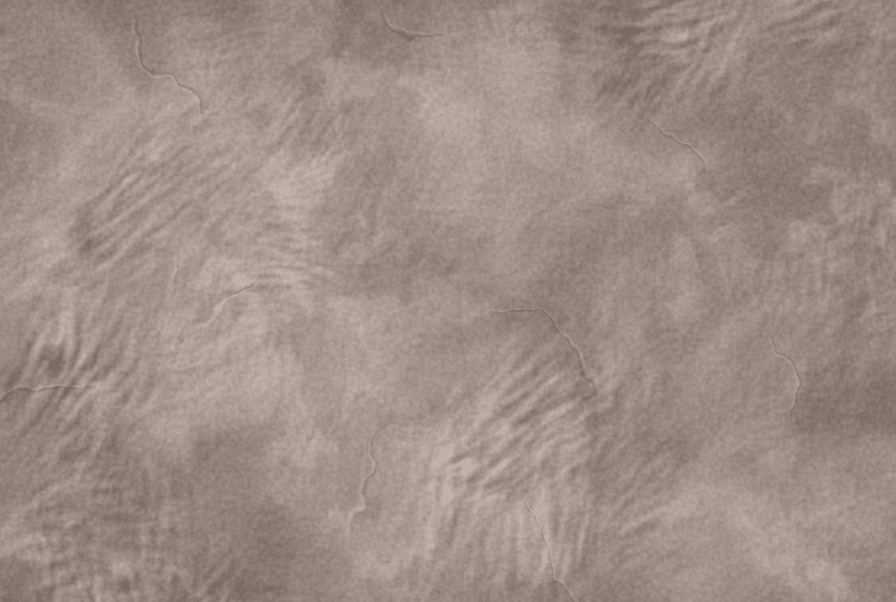
A WebGL 1 fragment shader for this texture:

```glsl
precision highp float;
// Weathered taupe plaster: warped gradient noise makes soft-edged patches and
// clouds; scattered trowel dabs add directional streaks; a lit height field,
// thin ridges and fine grain give the rough surface.
uniform vec2 u_resolution;

const vec3 PLASTER = vec3(0.617, 0.557, 0.528);
const vec3 TONE_TINT = vec3(1.0, 1.0, 0.96);
const float PATCH_SCALE = 1.9;
const float PATCH_DEPTH = 0.058;
const float CLOUD_SCALE = 4.2;
const float CLOUD_DEPTH = 0.095;
const float SCUFF_DEPTH = 0.055;
const float STROKE_ANGLE = 0.85;
const float STROKE_SPREAD = 1.9;
const float STROKE_DEPTH = 0.14;
const float RELIEF_DEPTH = 0.06;
const float RELIEF_STEP = 0.003;
const float RIDGE_DEPTH = 0.05;
const float GRAIN_DEPTH = 0.05;
const float VIGNETTE = 0.045;
const float TONE_LIMIT = 0.14;

float hash(vec2 p) {
  vec3 q = fract(vec3(p.xyx) * 0.1031);
  q += dot(q, q.yzx + 33.33);
  return fract((q.x + q.y) * q.z);
}

float cornerSlope(vec2 cell, vec2 offset) {
  float a = 6.2832 * hash(cell);
  return dot(vec2(cos(a), sin(a)), offset);
}

float gradientNoise(vec2 p) {
  vec2 i = floor(p);
  vec2 f = p - i;
  vec2 u = f * f * f * (f * (f * 6.0 - 15.0) + 10.0);
  vec2 e = vec2(1.0, 0.0);
  float low = mix(cornerSlope(i, f), cornerSlope(i + e, f - e), u.x);
  float high = mix(cornerSlope(i + e.yx, f - e.yx), cornerSlope(i + 1.0, f - 1.0), u.x);
  return mix(low, high, u.y);
}

mat2 rotation(float a) {
  float c = cos(a), s = sin(a);
  return mat2(c, -s, s, c);
}

float fbm(vec2 p) {
  mat2 turn = 2.03 * rotation(0.6);
  float sum = 0.0, gain = 1.0;
  for (int i = 0; i < 5; i++) {
    sum += gain * gradientNoise(p);
    p = turn * p + 17.3;
    gain *= 0.52;
  }
  return sum;
}

// Scattered dabs, each with its own direction, curve and strength.
float trowelStrokes(vec2 p, float cellsPerUnit, vec2 streak, float seed) {
  vec2 g = p * cellsPerUnit;
  vec2 home = floor(g);
  float sum = 0.0;
  for (int y = -1; y <= 1; y++) {
    for (int x = -1; x <= 1; x++) {
      vec2 cell = home + vec2(float(x), float(y));
      vec2 id = cell + seed;
      vec2 centre = cell + 0.2 + 0.6 * vec2(hash(id + 3.1), hash(id + 7.7));
      float angle = STROKE_ANGLE + STROKE_SPREAD * (hash(id + 11.9) - 0.5);
      vec2 q = rotation(angle) * (g - centre);
      q.y += 0.5 * (hash(id + 19.3) - 0.5) * q.x * q.x;
      float strength = hash(id + 23.7);
      float mask = 1.0 - smoothstep(0.25, 0.9, length(q * vec2(0.9, 1.15)));
      sum += mask * strength * gradientNoise(q * streak + 41.0 * strength + id);
    }
  }
  return sum;
}

float ridgeLine(float n) {
  return 1.0 - smoothstep(0.003, 0.016, abs(n));
}

void main() {
  vec2 uv = gl_FragCoord.xy / u_resolution;
  vec2 p = gl_FragCoord.xy / u_resolution.y;
  vec2 warp = vec2(fbm(p * 3.0 + 5.2), fbm(p * 3.0 + 31.7));
  vec2 wp = p + 0.11 * warp;

  // Broad patches and clouds
  float broad = fbm(wp * PATCH_SCALE + 8.4);
  float tone = PATCH_DEPTH * (smoothstep(-0.2, 0.22, broad) - 0.5);
  tone += CLOUD_DEPTH * fbm(wp * CLOUD_SCALE + 61.0);

  // Ragged pale scuffs
  float worn = smoothstep(-0.1, 0.3, gradientNoise(wp * 2.6 + 90.0));
  tone += SCUFF_DEPTH * (worn * smoothstep(0.0, 0.32, fbm(wp * 9.0 + 14.0)) - 0.13);

  // Trowel marks, stronger in some regions
  float worked = 0.3 + 0.9 * smoothstep(-0.2, 0.25, gradientNoise(p * 2.2 + 47.0));
  float strokes = trowelStrokes(p + 0.02 * warp, 4.0, vec2(3.5, 16.0), 13.0);
  strokes += trowelStrokes(p + 0.02 * warp, 7.0, vec2(2.5, 12.0), 71.0);
  tone += STROKE_DEPTH * worked * strokes;

  // Surface relief lit from the upper left
  vec2 light = RELIEF_STEP * vec2(-0.7, 0.7);
  float slope = fbm((p - light) * 22.0) - fbm((p + light) * 22.0);
  tone += RELIEF_DEPTH * (0.6 + 0.6 * worked) * slope;

  // Sparse ridges with a shadow beside each bright lip
  float contour = gradientNoise(wp * 3.1 + 120.0);
  float sparse = smoothstep(0.08, 0.3, gradientNoise(p * 4.0 + 150.0));
  tone += RIDGE_DEPTH * sparse * (ridgeLine(contour) - ridgeLine(contour + 0.02));

  // Grain and darker borders
  tone += GRAIN_DEPTH * (gradientNoise(p * 112.0) + 0.8 * gradientNoise(p * 187.0 + 9.0));
  vec2 edge = abs(uv - 0.5) * 2.0;
  tone -= VIGNETTE * (dot(edge * edge, edge * edge) - 0.3);

  gl_FragColor = vec4(PLASTER + TONE_TINT * clamp(tone, -TONE_LIMIT, TONE_LIMIT), 1.0);
}
```
